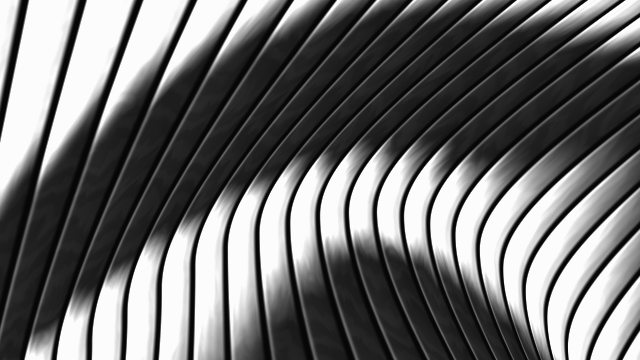
A Shadertoy shader for this background:

```glsl
const float ASPECT = 16.0 / 9.0;
const float BEND = 0.23;
const float FIRST_RIB = -12.0;
const float LAST_RIB = 18.0;

// Zero at the bend, then straightens into a line of slope one
float softRamp(float d, float width) {
    return sqrt(d * d + width * width) - width;
}

// Height at which a rib stands upright
float bendHeight(float rib) {
    float offset = rib - 3.5;
    return 0.412 - 0.0051 * offset * offset;
}

// Horizontal place of a rib's groove at height y
float grooveX(float rib, float y) {
    float d = y - bendHeight(rib);
    float upperLean = 0.1 + 1.4 * smoothstep(-12.0, 6.0, rib)
                    - 0.9 * smoothstep(8.0, 18.0, rib);
    float lowerLean = -0.15 + 0.75 * smoothstep(-4.0, 5.0, rib);
    float lean = d > 0.0 ? upperLean : lowerLean;
    return 0.715 + 0.0868 * rib - 0.00127 * rib * rib + lean * softRamp(d, BEND);
}

// Continuous rib number at a point, found by bisection
float ribAt(vec2 p) {
    float low = FIRST_RIB;
    float high = LAST_RIB;
    for (int i = 0; i < 20; i++) {
        float middle = 0.5 * (low + high);
        if (grooveX(middle, p.y) < p.x) low = middle;
        else high = middle;
    }
    return 0.5 * (low + high);
}

float layeredSines(vec2 p) {
    float sum = 0.0;
    float weight = 0.5;
    for (int i = 0; i < 4; i++) {
        p += 0.6 * sin(p.yx * 1.3 + float(i));
        sum += weight * sin(p.x) * cos(p.y);
        p = mat2(1.5, 1.1, -1.1, 1.5) * p;
        weight *= 0.55;
    }
    return sum;
}

// Reflected light in the upper corners, above a shallow arch
float upperLight(vec2 p, float across, float ripple) {
    float fromCrown = p.x - 1.16;
    float arch = 0.92 - 0.41 * fromCrown * fromCrown + 0.09 * across;
    float level = mix(1.2, 0.8, smoothstep(0.4, 1.3, p.x));
    return level * smoothstep(-0.03, 0.13, p.y - arch + 0.02 * ripple);
}

// Reflected light following the bend of every rib
float bendLight(float rib, float d, float across, float ripple) {
    float widening = 0.28 * smoothstep(6.0, 11.0, rib);
    float left = max(4.0 - rib, 0.0);
    float right = max(rib - 4.0, 0.0);
    float reach = 0.127 + 0.0139 * (left * left + right);
    float edge = d + 0.025 * ripple + 0.05 * (across - 0.4);
    float above = 1.0 - smoothstep(0.09, 0.21 + widening, edge);
    float below = smoothstep(-reach, -0.02, edge);
    return 1.08 * above * below;
}

// Faint wavy contours on the dark reflections
float darkGrain(float d, float across, float ripple) {
    float wave = sin(75.0 * d + 4.0 * across + 5.0 * ripple);
    return 0.13 + 0.025 * smoothstep(-0.5, 0.9, wave) + 0.02 * ripple;
}

// Dark seam between two ribs
float grooveMask(float across, float blur) {
    float leftWall = smoothstep(0.035, 0.10 + blur, across);
    float rightWall = 1.0 - smoothstep(0.86 - blur, 0.97, across);
    return leftWall * rightWall;
}

void mainImage(out vec4 fragColor, in vec2 fragCoord) {
    vec2 p = fragCoord / iResolution.xy * vec2(ASPECT, 1.0);
    float rib = ribAt(p);
    float across = fract(rib);
    float d = p.y - bendHeight(rib);
    float ripple = layeredSines(vec2(rib * 3.0, d * 14.0));

    // Broad reflections
    float light = max(upperLight(p, across, ripple),
                      bendLight(rib, d, across, ripple));
    float streak = 1.0 + 0.05 * sin(across * 23.0 + 3.0 * ripple);
    float rounding = mix(1.12, 0.68, smoothstep(0.15, 0.95, across));
    float shade = darkGrain(d, across, ripple) * mix(1.1, 0.75, across)
                + light * rounding * streak;

    // Thin glint beside each groove, then the groove itself
    float glintOffset = (across - 0.13) / 0.055;
    shade += 0.24 * exp(-glintOffset * glintOffset);
    float blur = 0.75 / (iResolution.y * (grooveX(rib + 0.5, p.y)
                                        - grooveX(rib - 0.5, p.y)));
    shade = mix(0.025, shade, grooveMask(across, blur));

    fragColor = vec4(vec3(clamp(shade, 0.0, 0.99)), 1.0);
}
```
